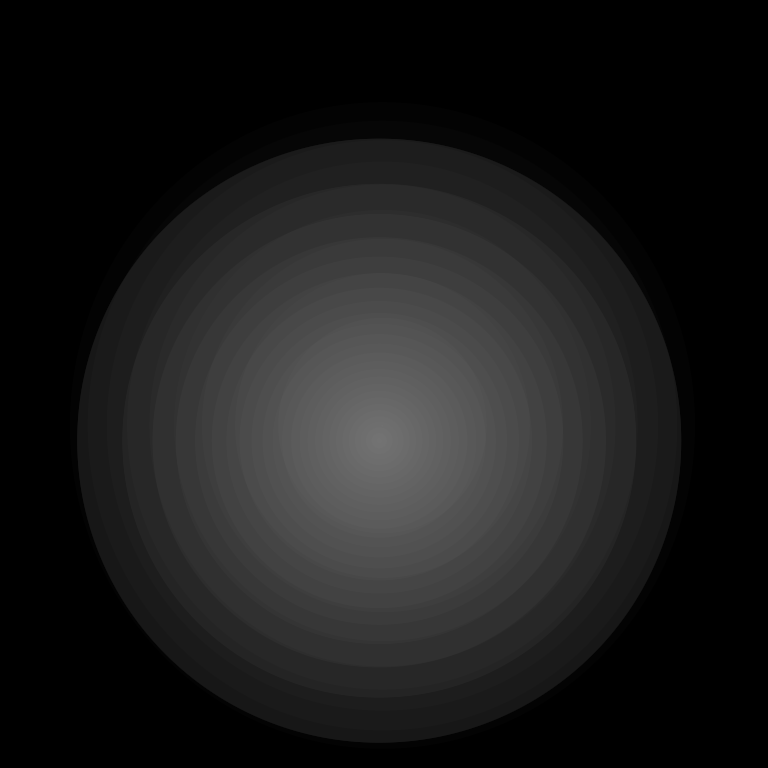
A WebGL 2 fragment shader for this background:

```glsl
#version 300 es
precision highp float;
// A soft grey orb on black. Its core is a quartic falloff cut into linear-light
// levels, then gamma encoded, so the dim outer levels show as wide rings.
// A faint, slightly higher elliptical veil with finer steps lies over it.

uniform vec2 u_resolution;
out vec4 fragColor;

const vec2  CORE_CENTER = vec2(0.4938, 0.4262);
const float CORE_REACH  = 0.703;   // radius where the core falloff meets zero
const float CORE_LEVELS = 26.5;    // linear levels at the core's peak
const float LEVEL_RANGE = 255.0;   // levels from black to white
const float GAMMA       = 2.2;

const vec2  VEIL_CENTER = vec2(0.498, 0.446);
const vec2  VEIL_RADII  = vec2(0.407, 0.421);
const float VEIL_LEVELS = 9.0;
const float VEIL_STEP   = 0.0108;  // brightness of one veil level

// Floor of a non-negative level, with each step smoothed over about one pixel.
float smoothFloor(float level) {
    float width = max(fwidth(level), 1e-4);
    float shifted = level + 0.5 * width;
    float stepped = floor(shifted) - 1.0 + smoothstep(0.0, width, fract(shifted));
    return max(stepped, 0.0);
}

// Bright core: quantised in linear light, then gamma encoded.
float coreGlow(vec2 p) {
    float falloff = max(1.0 - distance(p, CORE_CENTER) / CORE_REACH, 0.0);
    float squared = falloff * falloff;
    float level = smoothFloor(CORE_LEVELS * squared * squared);
    return pow(level / LEVEL_RANGE, 1.0 / GAMMA);
}

// Dim veil: a parabolic dome with even brightness steps.
float veilGlow(vec2 p) {
    vec2 q = (p - VEIL_CENTER) / VEIL_RADII;
    return VEIL_STEP * smoothFloor(VEIL_LEVELS * (1.0 - dot(q, q)) + 1.0);
}

void main() {
    // Centred square canvas, origin at the lower left.
    float side = min(u_resolution.x, u_resolution.y);
    vec2 p = (gl_FragCoord.xy - 0.5 * u_resolution) / side + 0.5;

    float grey = coreGlow(p) + veilGlow(p);
    fragColor = vec4(vec3(grey), 1.0);
}
```
